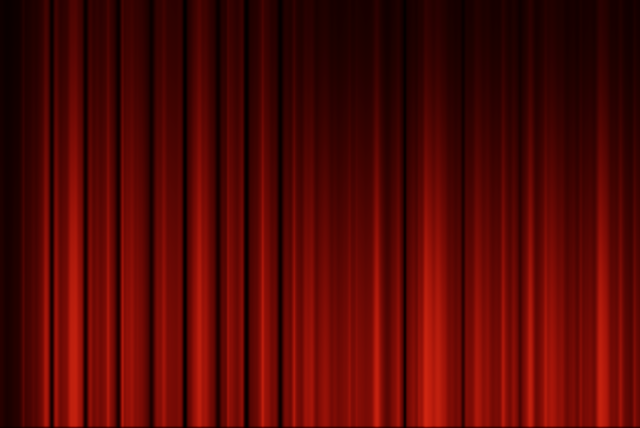
Write a Shadertoy shader that draws this texture.

```glsl
// Red stage curtain: vertical folds lit from below, fading to black at the top

float hash(float n) {
    return fract(sin(n * 127.1 + 3.7) * 4375.85);
}

// One-dimensional gradient noise, roughly -0.5 to 0.5
float gradientNoise(float x) {
    float cell = floor(x), f = x - cell;
    float left = (hash(cell) * 2.0 - 1.0) * f;
    float right = (hash(cell + 1.0) * 2.0 - 1.0) * (f - 1.0);
    return mix(left, right, f * f * f * (f * (f * 6.0 - 15.0) + 10.0));
}

// Light falling on the cloth: it reaches higher on the left half
float stageLight(vec2 uv) {
    float y = uv.y + 0.08 * gradientNoise(uv.x * 15.0 + 5.0);
    float highLight = mix(0.17, 0.50, smoothstep(1.12, 0.1, y));
    float lowLight = mix(0.10, 0.54, smoothstep(1.05, 0.0, y));
    float light = mix(highLight, lowLight, smoothstep(0.36, 0.54, uv.x));
    light *= mix(0.25, 1.0, smoothstep(0.01, 0.08, uv.x));
    return light * mix(1.0, 0.8, smoothstep(0.95, 1.0, uv.x));
}

// Soft pleats from broad to fine
float pleats(float x) {
    return 0.87 + 0.20 * gradientNoise(x * 17.0)
                + 0.50 * gradientNoise(x * 47.0 + 20.0)
                + 0.35 * gradientNoise(x * 120.0 + 70.0);
}

// Bright ridges, each sharper on one side than on the other
float ridges(float x) {
    float sum = 0.0;
    for (float i = 0.0; i < 38.0; i++) {
        float d = x - (i + 0.1 + 0.8 * hash(i + 40.0)) / 38.0;
        float width = mix(0.0018, 0.0065, pow(hash(i + 80.0), 2.0));
        float skew = mix(0.6, 1.8, hash(i + 120.0));
        width *= d < 0.0 ? skew : 1.0 / skew;
        float strength = mix(0.12, 0.72, hash(i + 160.0));
        sum += strength * exp(1.0 - sqrt(1.0 + d * d / (width * width)));
    }
    return sum;
}

// Dark gaps between folds: dense and deep on the left, sparse on the right
float gaps(float x) {
    float lit = 1.0;
    for (float i = 0.0; i < 11.0; i++) {
        bool dense = i < 8.0;
        float centre = dense ? 0.081 + 0.0513 * i : 0.636 + 0.09 * (i - 8.0);
        centre += 0.007 * (hash(i + 200.0) - 0.5);
        float depth = dense ? mix(0.72, 1.0, hash(i + 220.0)) : 0.85 - 0.2 * (i - 8.0);
        float width = (dense ? 0.0044 : 0.0032) * mix(0.75, 1.2, hash(i + 240.0));
        float d = (x - centre) / width;
        lit *= 1.0 - depth * exp(-d * d);
        // Shade easing into the fold on one side
        lit *= 1.0 - 0.18 * depth * exp(-abs(d) * 0.4) * smoothstep(0.5, -0.5, d);
    }
    return lit;
}

void mainImage(out vec4 fragColor, in vec2 fragCoord) {
    vec2 uv = fragCoord / iResolution.xy;

    float shine = ridges(uv.x);
    float red = stageLight(uv) * (pleats(uv.x) + shine) * gaps(uv.x);
    red *= mix(0.45, 1.0, smoothstep(0.0, 0.006, uv.y));

    // Compress the highlights, then warm them towards orange
    red = red < 0.6 ? red : 0.6 + 0.34 * (1.0 - exp(-(red - 0.6) / 0.34));
    float warmth = red * red * (1.0 + 0.25 * shine * smoothstep(0.5, 0.8, red));
    fragColor = vec4(red, 0.19 * warmth, 0.085 * warmth, 1.0);
}
```
